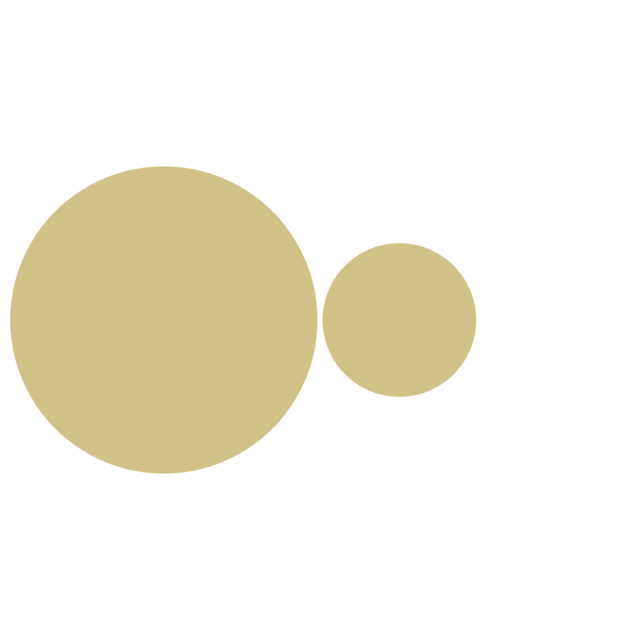
This background is drawn by a three.js fragment shader. Its source:

```glsl
// Two flat sand-coloured discs, large and small, side by side on white.
#define PAPER_COLOR vec3(1.0)
#define DISC_COLOR vec3(0.816, 0.757, 0.525)
#define LARGE_CENTER vec2(0.256, 0.5)
#define LARGE_RADIUS 0.24
#define SMALL_CENTER vec2(0.624, 0.5)
#define SMALL_RADIUS 0.12
#define EDGE_SOFTNESS 0.0013

varying vec2 vUv;

// Signed distance to a circle, negative inside
float circleDistance(vec2 point, vec2 center, float radius) {
  return length(point - center) - radius;
}

void main() {
  // Union of both discs
  float largeDisc = circleDistance(vUv, LARGE_CENTER, LARGE_RADIUS);
  float smallDisc = circleDistance(vUv, SMALL_CENTER, SMALL_RADIUS);
  float discs = min(largeDisc, smallDisc);

  // Smooth edge between disc and paper
  float coverage = 1.0 - smoothstep(-EDGE_SOFTNESS, EDGE_SOFTNESS, discs);
  gl_FragColor = vec4(mix(PAPER_COLOR, DISC_COLOR, coverage), 1.0);
}
```
